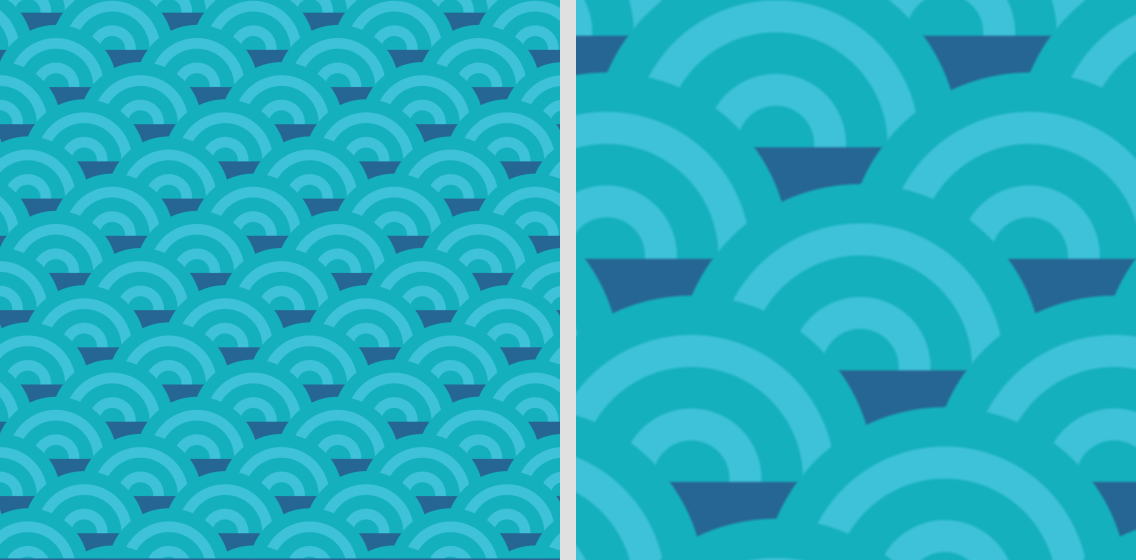
Left, the full canvas; right, a detail of the centre.
This pattern is drawn by a three.js fragment shader. Its source:

```glsl
varying vec2 vUv;

const vec3 TEAL = vec3(0.08, 0.69, 0.74);
const vec3 AQUA = vec3(0.24, 0.76, 0.85);
const vec3 NAVY = vec3(0.15, 0.40, 0.58);

const vec2 ANCHOR = vec2(0.5026, 0.4462);  // middle of one scale's flat base
const float PERIOD = 0.2517;               // spacing of scales along a row
const float ROW_STEP = 0.0664;             // spacing of rows
const float ROW_SHIFT = 0.4;               // sideways shift per row, in periods
const float CENTER_LIFT = 0.0019;          // arc centre above the flat base
const float SCALE_RADIUS = 0.1090;
const vec2 OUTER_RING = vec2(0.0665, 0.0856);  // inner and outer radius
const vec2 INNER_RING = vec2(0.0228, 0.0418);
const float BOTTOM_STRIP = 0.0028;
const float SOFTNESS = 0.0013;

// Coverage of the side where the signed distance is negative
float inside(float dist) {
  return 1.0 - smoothstep(-SOFTNESS, SOFTNESS, dist);
}

float ring(float radius, vec2 limits) {
  return inside(abs(radius - 0.5 * (limits.x + limits.y)) - 0.5 * (limits.y - limits.x));
}

// Paints one row of half-disc scales over the colour behind it
vec3 paintRow(vec3 behind, vec2 p, float row) {
  float x = p.x - row * ROW_SHIFT * PERIOD;
  x = (fract(x / PERIOD + 0.5) - 0.5) * PERIOD;
  float y = p.y - row * ROW_STEP;
  float radius = length(vec2(x, y - CENTER_LIFT));

  float rings = max(ring(radius, OUTER_RING), ring(radius, INNER_RING));
  float coverage = inside(radius - SCALE_RADIUS) * inside(-y);
  return mix(behind, mix(TEAL, AQUA, rings), coverage);
}

void main() {
  vec2 p = vUv - ANCHOR;
  float nearestRow = floor(p.y / ROW_STEP);

  // Lower rows overlap the rows above them
  vec3 color = NAVY;
  for (int i = 1; i >= -1; i--) {
    color = paintRow(color, p, nearestRow + float(i));
  }

  // Strip of background along the bottom edge
  color = mix(color, NAVY, inside(vUv.y - BOTTOM_STRIP));
  gl_FragColor = vec4(color, 1.0);
}
```
